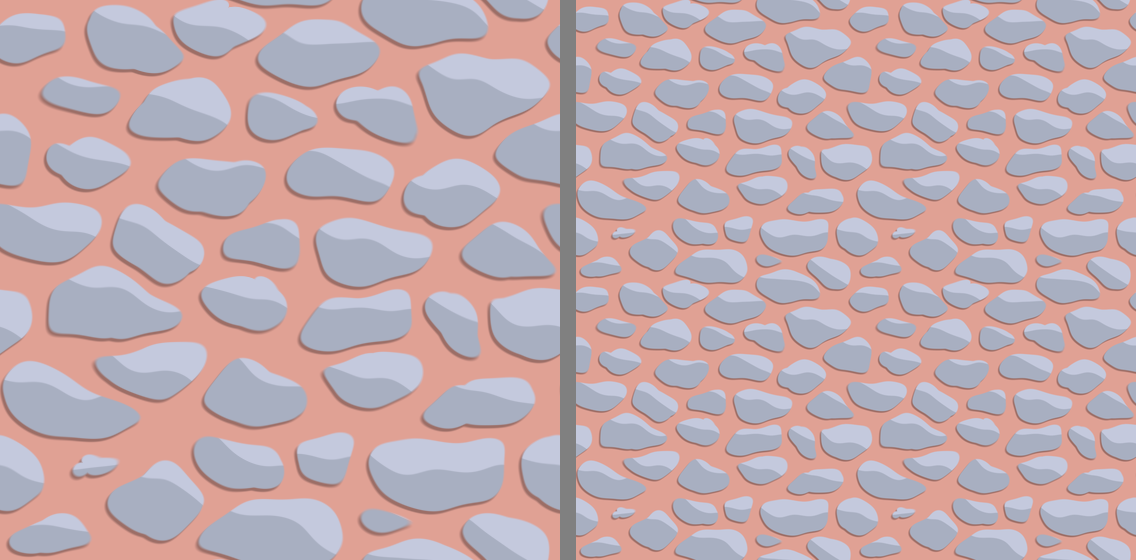
Left: one tile. Right: repeated 2 by 2.
This texture is drawn by a WebGL 2 fragment shader. Its source:

```glsl
#version 300 es
precision highp float;
// Flat cartoon paving: rounded grey stones with pale tops and short shadows on pink ground.

uniform vec2 u_resolution;
out vec4 fragColor;

const float TAU = 6.2831853;
const vec2 GRID = vec2(5.0, 8.0);   // stones per tile, rows must be even
const float JITTER = 0.66;
const float SIZE_SPREAD = 0.36;
const float ROUNDNESS = 58.0;       // lower is rounder

const vec3 GROUND = vec3(0.880, 0.630, 0.580);
const vec3 SHADOW = vec3(0.610, 0.430, 0.400);
const vec3 BODY = vec3(0.658, 0.686, 0.755);
const vec3 TOP = vec3(0.770, 0.788, 0.868);

struct Stone {
    float inside;   // distance inward from the outline
    float lit;      // distance above the pale top's lower edge
};

vec3 hash3(vec2 cell, float salt) {
    vec3 h = fract((cell.xyx + salt) * vec3(0.1031, 0.1030, 0.0973));
    h += dot(h, h.yxz + 33.33);
    return fract((h.xxy + h.yzz) * h.zyx);
}

// Stone seed in grid units (xy) and its size weight (z); rows are staggered.
vec3 seedOf(vec2 cell) {
    vec3 h = hash3(mod(cell, GRID), 3.7);
    vec2 stagger = vec2(0.5 * mod(cell.y, 2.0), 0.0);
    return vec3(cell + 0.5 + stagger + (h.xy - 0.5) * JITTER, h.z * SIZE_SPREAD);
}

// Wrapping layered sines that bend the outlines.
vec2 bend(vec2 p) {
    vec2 broad = sin(TAU * vec2(3.0 * p.y + p.x, 3.0 * p.x - 2.0 * p.y) + vec2(0.4, 2.1));
    vec2 fine = sin(TAU * vec2(9.0 * p.y - 4.0 * p.x, 8.0 * p.x + 5.0 * p.y) + vec2(1.3, 4.0));
    return p + 0.010 * broad + 0.0035 * fine;
}

// Cell whose weighted seed is closest.
vec2 nearestCell(vec2 q) {
    vec2 base = floor(q);
    vec2 best = base;
    float closest = 1e5;
    for (int y = -2; y <= 2; y++) {
        for (int x = -2; x <= 2; x++) {
            vec2 cell = base + vec2(x, y);
            vec3 seed = seedOf(cell);
            vec2 d = q - seed.xy;
            float reach = dot(d, d) - seed.z;
            if (reach < closest) {
                closest = reach;
                best = cell;
            }
        }
    }
    return best;
}

Stone stoneAt(vec2 point) {
    vec2 p = bend(point);
    vec2 cell = nearestCell(p * GRID);
    vec3 seed = seedOf(cell);
    vec2 local = p - seed.xy / GRID;
    vec3 shape = hash3(mod(cell, GRID), 17.3);
    vec3 light = hash3(mod(cell, GRID), 41.9);

    // Blend the distances to all cell walls; track the height of the cell.
    float wallSum = 0.0;
    float ceiling = 0.2;
    float bottom = -0.2;
    for (int y = -2; y <= 2; y++) {
        for (int x = -2; x <= 2; x++) {
            if (x == 0 && y == 0) continue;
            vec3 other = seedOf(cell + vec2(x, y));
            vec2 d = other.xy - seed.xy;
            float scale = length(d * GRID);
            vec2 inward = -d * GRID / scale;
            float seedGap = 0.5 * (dot(d, d) + seed.z - other.z) / scale;
            wallSum += exp(-ROUNDNESS * (seedGap + dot(inward, local)));
            if (inward.y < -0.01) ceiling = min(ceiling, -seedGap / inward.y);
            if (inward.y > 0.01) bottom = max(bottom, -seedGap / inward.y);
        }
    }
    float inside = -log(wallSum) / ROUNDNESS - mix(0.005, 0.018, shape.x);

    // Soft lobes leave shallow dents in some outlines.
    float lobe = sin(1.5 * atan(local.y, local.x) + TAU * shape.y);
    inside += 0.013 * shape.z * shape.z * (sqrt(lobe * lobe + 0.01) - 0.65);

    // The pale top ends on a wavy line that mostly falls to the right.
    float slope = mix(-0.42, 0.08, light.x);
    float edge = mix(bottom, ceiling, mix(0.55, 0.69, light.y));
    edge += slope * local.x - 1.3 * local.x * abs(local.x);
    edge += 0.005 * sin(48.0 * local.x + TAU * light.z);
    return Stone(inside, local.y - edge);
}

float cover(float dist, float soft) {
    return smoothstep(-soft, soft, dist);
}

void main() {
    vec2 p = gl_FragCoord.xy / u_resolution;
    float soft = max(0.0018, 0.8 / u_resolution.y);
    Stone stone = stoneAt(p);
    Stone caster = stoneAt(p + vec2(0.0045, 0.0055));

    vec3 color = mix(GROUND, SHADOW, cover(caster.inside, 1.3 * soft));
    vec3 face = mix(BODY, TOP, cover(stone.lit, soft));
    color = mix(color, face, cover(stone.inside, soft));
    fragColor = vec4(color, 1.0);
}
```
